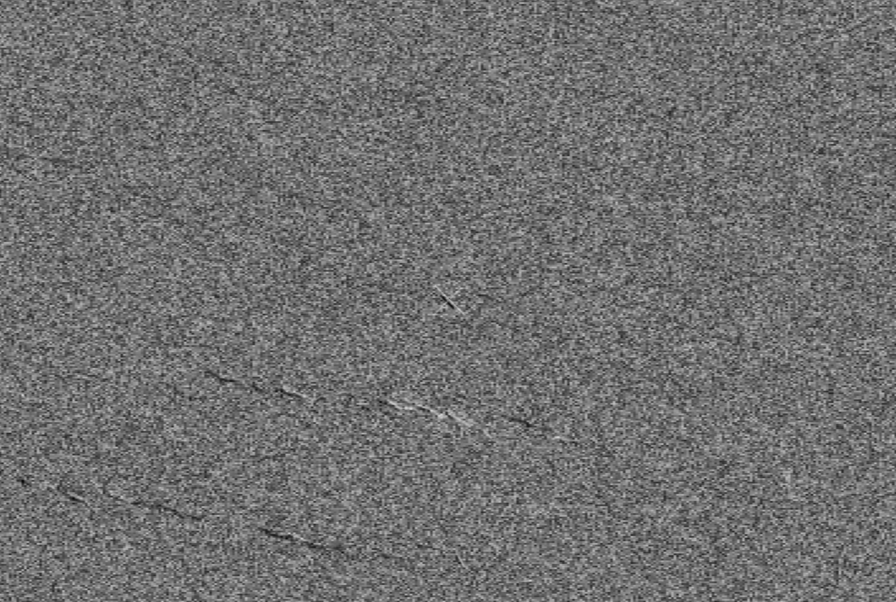
Reproduce this texture procedurally as a Shadertoy shader.

```glsl
// Fine grey film grain with faint slanting streaks, broken relief cracks and a small cross mark.

const float MEAN_GREY = 0.44;
const float GRAIN_CONTRAST = 0.31;
const float GRAIN_ROWS = 344.0;      // grains per canvas height
const float GRAIN_STRETCH = 1.45;    // grain width over height
const int CRACK_COUNT = 27;

float hash(vec2 cell) {
    uvec2 q = uvec2(ivec2(cell)) * uvec2(1597334673u, 3812015801u);
    uint n = (q.x ^ q.y) * 1597334673u;
    n = (n ^ (n >> 15)) * 2246822519u;
    n ^= n >> 13;
    return float(n >> 8) / 16777216.0;
}

// Bell-shaped random value, -1 to 1
float bell(vec2 cell) {
    return hash(cell) + hash(cell + vec2(1871.0, 933.0)) - 1.0;
}

float valueNoise(vec2 p) {
    vec2 cell = floor(p);
    vec2 f = fract(p);
    f = f * f * (3.0 - 2.0 * f);
    float low = mix(bell(cell), bell(cell + vec2(1.0, 0.0)), f.x);
    float high = mix(bell(cell + vec2(0.0, 1.0)), bell(cell + vec2(1.0)), f.x);
    return mix(low, high, f.y);
}

vec2 rotate(vec2 p, float angle) {
    float c = cos(angle), s = sin(angle);
    return vec2(c * p.x + s * p.y, c * p.y - s * p.x);
}

float ridge(float distance, float width) {
    return exp(-distance * distance / (width * width));
}

// Wavering broken line: dark groove with a light rim above it
float crack(vec2 p, float halfLength, float seed) {
    float wobble = 0.014 * valueNoise(vec2(p.x * 28.0, seed))
                 + 0.006 * valueNoise(vec2(p.x * 90.0, seed + 40.0));
    float d = p.y - wobble;
    float ends = 1.0 - smoothstep(0.7 * halfLength, halfLength, abs(p.x));
    float darkPart = smoothstep(-0.25, 0.35, valueNoise(vec2(p.x * 45.0, seed + 80.0)));
    float lightPart = smoothstep(-0.1, 0.4, valueNoise(vec2(p.x * 40.0, seed + 120.0)));
    return ends * (0.27 * lightPart * ridge(d - 0.004, 0.0026)
                 - 0.25 * darkPart * ridge(d, 0.0035));
}

// Two lower belts of cracks, and weaker ones strewn over the whole canvas
float cracks(vec2 p, float aspect) {
    float sum = 0.0;
    for (int i = 0; i < CRACK_COUNT; i++) {
        float id = float(i);
        int belt = i % 3;
        vec2 r = vec2(hash(vec2(id, 7.0)), hash(vec2(id, 19.0)));
        float along = (floor(id / 3.0) + r.x) / 9.0;
        vec2 centre = r * vec2(aspect, 1.0);
        if (belt == 0) centre = vec2(aspect * mix(0.24, 0.65, along), 0.36 - 0.09 * along);
        if (belt == 1) centre = vec2(aspect * mix(0.02, 0.66, along), 0.19 - 0.17 * along);
        centre.y += 0.03 * (r.y - 0.5);
        float angle = mix(-0.55, -0.12, hash(vec2(id, 31.0)));
        float halfLength = mix(0.035, 0.085, hash(vec2(id, 43.0)));
        float strength = belt == 2 ? 0.65 : 1.0;
        sum += strength * crack(rotate(p - centre, angle), halfLength, id * 5.0 + 0.5);
    }
    return clamp(sum, -0.28, 0.3);
}

// Slow tone changes drawn out along the slant
float streaks(vec2 p) {
    vec2 q = rotate(p, -0.28) + 5.0;
    return 0.012 * valueNoise(q * vec2(5.0, 28.0))
         + 0.014 * valueNoise(q * vec2(14.0, 90.0));
}

float segment(vec2 p, float halfLength, float width) {
    return ridge(length(vec2(max(abs(p.x) - halfLength, 0.0), p.y)), width);
}

// Thin light cross with a dark heart on its falling arm
float crossMark(vec2 p) {
    vec2 falling = rotate(p, -0.78);
    vec2 rising = rotate(p, 0.78);
    float light = max(segment(falling - vec2(0.0, 0.003), 0.032, 0.002),
                      0.7 * segment(rising, 0.029, 0.002));
    float dark = segment(falling + vec2(0.0, 0.002), 0.014, 0.0025);
    return 0.27 * light - 0.36 * dark;
}

float grain(vec2 p) {
    return valueNoise(p * GRAIN_ROWS * vec2(1.0 / GRAIN_STRETCH, 1.0) + vec2(60.0, 60.75));
}

void mainImage(out vec4 fragColor, in vec2 fragCoord) {
    vec2 p = fragCoord / iResolution.y;
    float aspect = iResolution.x / iResolution.y;
    float marks = cracks(p, aspect) + crossMark(p - vec2(0.5 * aspect, 0.5));
    float grainLevel = GRAIN_CONTRAST * (1.0 - 1.3 * min(abs(marks), 0.3));
    float grey = MEAN_GREY + grainLevel * grain(p) + streaks(p) + marks;
    fragColor = vec4(vec3(clamp(grey, 0.0, 1.0)), 1.0);
}
```
